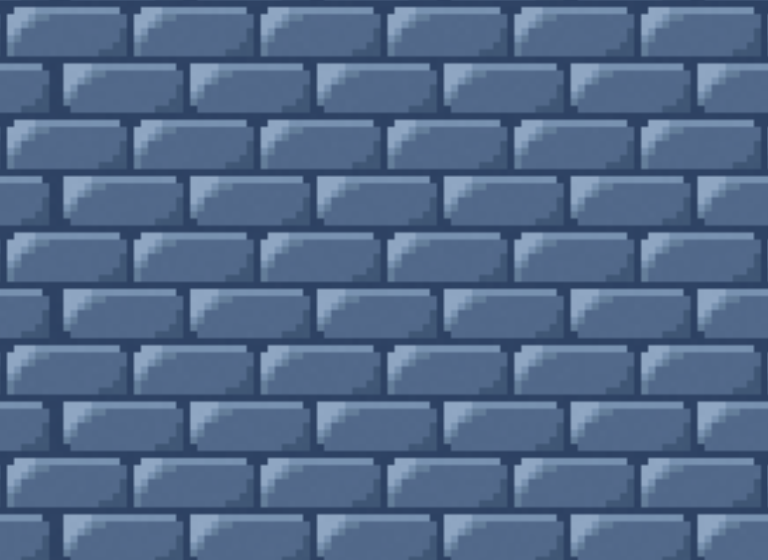
Write a Shadertoy shader that draws this texture.

```glsl
// Blue pixel-art brick wall in running bond, on a coarse grid of square texels.
// Each brick has a stepped highlight at its upper left and a shadow at its lower
// right, both cut by simple curves; neighbouring texels are blended softly.

const float TEXELS_ACROSS = 109.0;
const vec2  CELL = vec2(18.0, 8.0);    // brick plus one texel of mortar
const float ROW_SHIFT = 8.0;           // sideways shift of odd courses
const float EDGE_SOFTNESS = 0.38;      // blend width, in texels
const float GLINT_REACH = 5.0;         // diagonal size of the brightest corner
const float GLOW_REACH = 8.0;          // size of the stepped glow around it
const float GLOW_LENGTH = 6.0;
const float SHADE_REACH = 4.0;
const float GRAIN = 0.008;             // faint tone change between texels

const vec3 MORTAR = vec3(0.18, 0.26, 0.39);
const vec3 SHADE  = vec3(0.25, 0.34, 0.46);
const vec3 BODY   = vec3(0.32, 0.41, 0.54);
const vec3 GLOW   = vec3(0.39, 0.49, 0.60);
const vec3 LIGHT  = vec3(0.47, 0.57, 0.69);
const vec3 GLINT  = vec3(0.56, 0.65, 0.76);

float hash(vec2 p) {
    vec3 q = fract(vec3(p.xyx) * 0.1031);
    q += dot(q, q.yzx + 33.33);
    return fract((q.x + q.y) * q.z);
}

// Colour inside one cell; t counts texels from the cell's upper left
vec3 brickColor(vec2 t, bool oddRow) {
    vec2 last = CELL - 1.0;
    bool joint = t.x < 0.5 || t.y < 0.5;
    bool topRight = t.x > last.x - 0.5 && t.y < 1.5;
    bool leftNotch = t.x < 1.5 && (oddRow ? t.y > last.y - 0.5 : t.y < 1.5);
    if (joint || topRight || leftNotch) return MORTAR;

    // Highlight bands, brightest first
    float diagonal = t.x + t.y;
    if (diagonal < GLINT_REACH + 0.5) return GLINT;
    if (t.y < 1.5 || diagonal < GLINT_REACH + 1.5) return LIGHT;
    if (t.x < GLOW_LENGTH + 0.5 && t.x * (t.y - 1.0) < GLOW_REACH + 0.5) return GLOW;

    // Shadow steps in the opposite corner
    vec2 fromEnd = CELL - t;
    return fromEnd.x * fromEnd.y < SHADE_REACH + 0.5 ? SHADE : BODY;
}

// Colour of one texel of the wall, rows counted downward from the top
vec3 wallTexel(vec2 texel) {
    bool oddRow = mod(floor(texel.y / CELL.y), 2.0) > 0.5;
    float x = texel.x;
    if (oddRow) {
        x -= ROW_SHIFT;
        if (x < -0.5) x += 1.0;        // wider joint after the first half brick
    }
    vec2 local = mod(vec2(x, texel.y) + 0.5, CELL) - 0.5;
    float grain = GRAIN * (hash(texel + 17.0) - 0.5);
    return brickColor(floor(local + 0.5), oddRow) + grain;
}

void mainImage(out vec4 fragColor, in vec2 fragCoord) {
    float scale = TEXELS_ACROSS / iResolution.x;
    vec2 p = vec2(fragCoord.x, iResolution.y - fragCoord.y) * scale - 0.5;

    // Blend the four nearest texels over a narrow edge
    vec2 base = floor(p);
    float width = clamp(scale, EDGE_SOFTNESS, 1.0);
    vec2 blend = clamp((fract(p) - 0.5) / width + 0.5, 0.0, 1.0);
    vec3 upper = mix(wallTexel(base), wallTexel(base + vec2(1.0, 0.0)), blend.x);
    vec3 lower = mix(wallTexel(base + vec2(0.0, 1.0)), wallTexel(base + 1.0), blend.x);

    fragColor = vec4(mix(upper, lower, blend.y), 1.0);
}
```
